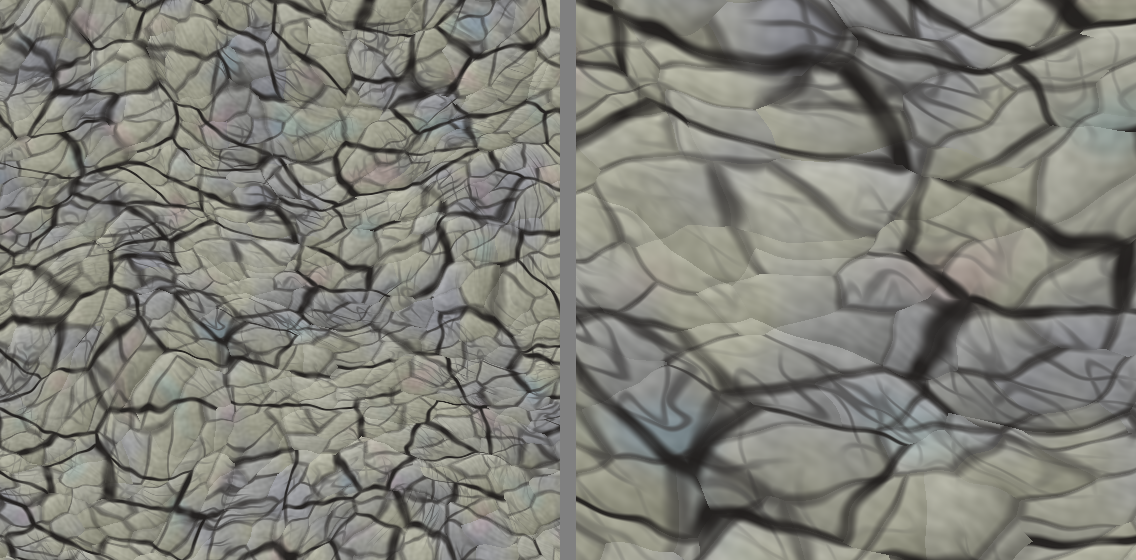
Left, the full canvas; right, a detail of the centre.
A three.js fragment shader for this texture:

```glsl
// Crumpled, fractured slate: olive and blue-grey facets split by dark cracks.
// Two warped Voronoi layers give the cracks and their relief; stretched
// gradient noise adds creases, stains and a fine grain.

varying vec2 vUv;

vec2 hash2(vec2 p) {
  vec3 q = fract(vec3(p.xyx) * vec3(0.1031, 0.1030, 0.0973));
  q += dot(q, q.yzx + 33.33);
  return fract((q.xx + q.yz) * q.zy);
}

vec2 gradient(vec2 cell) {
  float angle = 6.2832 * hash2(cell + 71.0).x;
  return vec2(cos(angle), sin(angle));
}

// Gradient noise, roughly -0.7 to 0.7
float noise(vec2 p) {
  vec2 i = floor(p), f = fract(p);
  vec2 u = f * f * f * (f * (f * 6.0 - 15.0) + 10.0);
  float a = dot(gradient(i), f);
  float b = dot(gradient(i + vec2(1, 0)), f - vec2(1, 0));
  float c = dot(gradient(i + vec2(0, 1)), f - vec2(0, 1));
  float d = dot(gradient(i + vec2(1, 1)), f - vec2(1, 1));
  return mix(mix(a, b, u.x), mix(c, d, u.x), u.y);
}

float fbm(vec2 p) {
  return noise(p) + 0.5 * noise(p * 2.03 + 17.0) + 0.25 * noise(p * 4.1 + 39.0);
}

vec2 turn(vec2 p, float angle) {
  float c = cos(angle), s = sin(angle);
  return vec2(c * p.x - s * p.y, s * p.x + c * p.y);
}

// Returns crack darkness, edge relief and a random tone for the facet at p
vec3 facets(vec2 p, float halfWidth) {
  vec2 home = floor(p), nearId = home, nearSeed = vec2(0.0);
  float best = 9.0;
  for (int y = -1; y <= 1; y++)
  for (int x = -1; x <= 1; x++) {
    vec2 id = home + vec2(x, y);
    vec2 seed = id + hash2(id) - p;
    if (dot(seed, seed) < best) {
      best = dot(seed, seed);
      nearSeed = seed;
      nearId = id;
    }
  }
  // Every shared edge has its own width and depth
  float crack = 0.0, relief = 0.0;
  for (int y = -2; y <= 2; y++)
  for (int x = -2; x <= 2; x++) {
    if (x == 0 && y == 0) continue;
    vec2 id = nearId + vec2(x, y);
    vec2 seed = id + hash2(id) - p;
    vec2 across = normalize(seed - nearSeed);
    float dist = dot(0.5 * (seed + nearSeed), across);
    vec2 edge = hash2(id + nearId + 5.0);
    float width = halfWidth * (0.5 + edge.x);
    float depth = smoothstep(0.1, 0.6, edge.y);
    crack = max(crack, depth * (1.0 - smoothstep(0.25 * width, 1.3 * width, dist)));
    relief += dot(across, vec2(-0.5, 0.85)) * exp(-dist / (2.5 * halfWidth));
  }
  return vec3(crack, relief, hash2(nearId + 13.0).y);
}

void main() {
  // Bend the sheet so cracks sweep in varying directions with ragged sides
  vec2 p = vUv + 3.0;
  p.y += 0.13 * noise(p * 2.3);
  p += 0.026 * vec2(noise(p * 9.0), noise(p * 9.0 + 50.0));
  p += 0.007 * vec2(noise(p * 34.0 + 20.0), noise(p * 34.0 + 80.0));

  float swell = 1.0 + 0.9 * noise(p * 13.0 + 7.0);
  vec3 slabs = facets(turn(p, 0.15) * vec2(9.0, 14.5), 0.066 * swell);
  vec3 chips = facets(turn(p, -0.42) * vec2(16.0, 28.0), 0.085 * swell);

  // Crumpled zones are bluer and carry dense thin creases
  float crumple = smoothstep(-0.15, 0.4, fbm(vUv * 5.5 + 11.0));
  float bend = 0.7 * noise(vUv * 3.0 + 60.0);
  vec2 along = turn(p - 3.5, 0.3 + bend);
  float foldA = abs(noise(along * vec2(17.0, 46.0)));
  float foldB = abs(noise(turn(along, 0.9) * vec2(15.0, 38.0) + 31.0));
  float crease = 1.0 - smoothstep(0.015, 0.11, foldA);
  crease = max(crease, 0.8 - 0.8 * smoothstep(0.01, 0.09, foldB));
  crease *= smoothstep(-0.2, 0.3, noise(p * 16.0 + 90.0));

  // Facet colours, with soft tone steps between pieces
  float blue = clamp(0.75 * crumple + 0.5 * (chips.z - 0.5), 0.0, 1.0);
  vec3 color = mix(vec3(0.635, 0.635, 0.57), vec3(0.535, 0.54, 0.565), blue);
  color += 0.07 * (slabs.z - 0.5) + 0.05 * (chips.z - 0.5);
  color += 0.05 * fbm(p * 12.0 + 4.0);
  color += 0.055 * clamp(slabs.y, -1.0, 1.0) + 0.04 * clamp(chips.y, -1.0, 1.0);

  // Fine striations, grain and faint cyan or plum stains
  color += 0.05 * noise(along * vec2(50.0, 150.0));
  color += 0.04 * noise(vUv * 120.0);
  float stain = noise(vUv * 11.0 + 140.0);
  color += vec3(-0.04, 0.01, 0.04) * smoothstep(0.25, 0.55, stain);
  color += vec3(0.02, -0.03, 0.0) * smoothstep(0.25, 0.55, -stain);

  // Dark lines from faint creases up to the deep cracks
  float ragged = 0.85 + 0.5 * noise(p * 40.0);
  float chipCrack = chips.x * (0.5 + 0.3 * crumple) * ragged;
  color = mix(color, vec3(0.27, 0.265, 0.265), crease * (0.28 + 0.45 * crumple));
  color = mix(color, vec3(0.19, 0.18, 0.175), clamp(chipCrack, 0.0, 1.0));
  color = mix(color, vec3(0.125, 0.115, 0.11), clamp(slabs.x * ragged, 0.0, 0.95));

  gl_FragColor = vec4(color, 1.0);
}
```
